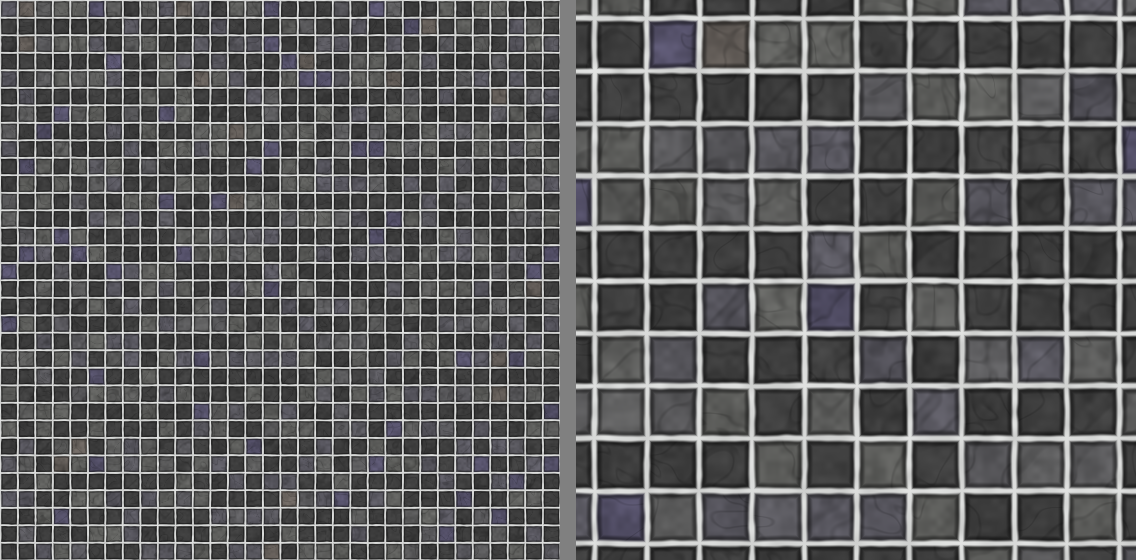
Left, the full canvas; right, a detail of the centre.
Give the GLSL for this texture, as a WebGL 1 fragment shader.

```glsl
precision highp float;
// Mosaic of 32 by 32 small stone tiles in charcoal, grey, violet and a little brown,
// set in pale grout. Each tile hashes its own colour and grain; wrapped value noise
// bends the joints and mottles the surface, so the whole tiles without a seam.
uniform vec2 u_resolution;

const float TILES = 32.0;

float hash(vec2 p) {
  return fract(sin(dot(p, vec2(127.1, 311.7))) * 43758.5453);
}

// Value noise with n cells across the canvas, wrapping at its edges
float noise(vec2 uv, float n) {
  vec2 p = uv * n, i = floor(p), f = fract(p);
  f = f * f * (3.0 - 2.0 * f);
  vec2 a = mod(i, n), b = mod(i + 1.0, n);
  return mix(mix(hash(a), hash(vec2(b.x, a.y)), f.x),
             mix(hash(vec2(a.x, b.y)), hash(b), f.x), f.y);
}

// Tiles in a vertical pair share one draw, so that dark and light stay evenly spread;
// every second row is somewhat darker
vec3 tileColor(vec2 id) {
  float odd = mod(id.y, 2.0);
  float pairDraw = hash(vec2(id.x, id.y - odd) + 3.7);
  float kind = mix(pairDraw, 1.0 - pairDraw, odd);
  float hue = hash(id + 41.3), shade = hash(id + 87.9);
  if (kind < mix(0.6, 0.45, odd)) return vec3(0.235) * mix(0.95, 1.06, shade);
  vec3 stone = mix(vec3(0.35, 0.352, 0.343), vec3(0.335, 0.33, 0.362),
                   smoothstep(0.3, 0.75, hue));
  if (hue > 0.89) stone = vec3(0.318, 0.303, 0.395);
  if (hue < 0.04) stone = vec3(0.378, 0.355, 0.337);
  return stone * mix(0.94, 1.07, shade);
}

void main() {
  vec2 uv = gl_FragCoord.xy / u_resolution;
  float px = TILES / min(u_resolution.x, u_resolution.y);

  // Grid with slightly uneven joints
  vec2 bend = vec2(noise(uv, 64.0), noise(uv + 0.37, 64.0)) - 0.5;
  vec2 p = uv * TILES + vec2(-0.018, 0.018) + 0.025 * bend;
  vec2 id = mod(floor(p), TILES);
  vec2 f = fract(p);
  vec2 edge = min(f, 1.0 - f);
  float d = min(edge.x, edge.y);

  // Tile face: cloudy mottling, fine grain, thin creases and a darker rim
  vec2 grainUv = uv + vec2(hash(id + 11.1), hash(id + 23.5));
  float cloud = noise(grainUv, 96.0) - 0.5;
  float grain = noise(grainUv, 230.0) - 0.5;
  float fold = noise(grainUv + 0.03 * noise(grainUv, 40.0), 72.0);
  float crease = 1.0 - smoothstep(0.0, 0.1, abs(fold - 0.5));
  vec3 color = tileColor(id);
  color *= 1.0 + 0.17 * cloud + 0.16 * grain - 0.13 * crease;
  color *= mix(0.6, 1.03, smoothstep(0.09, 0.175, d));

  // Grout: pale, a little stained, with soft and worn edges
  float stain = noise(uv, 128.0) - 0.5;
  vec3 grout = vec3(0.845, 0.85, 0.845) * (1.0 + 0.1 * stain);
  float halfWidth = 0.053 + 0.018 * (noise(uv + 0.61, 160.0) - 0.5);
  float soft = max(0.036, 0.6 * px);
  float joint = 1.0 - smoothstep(halfWidth - soft, halfWidth + soft, d);

  gl_FragColor = vec4(mix(color, grout, joint), 1.0);
}
```
